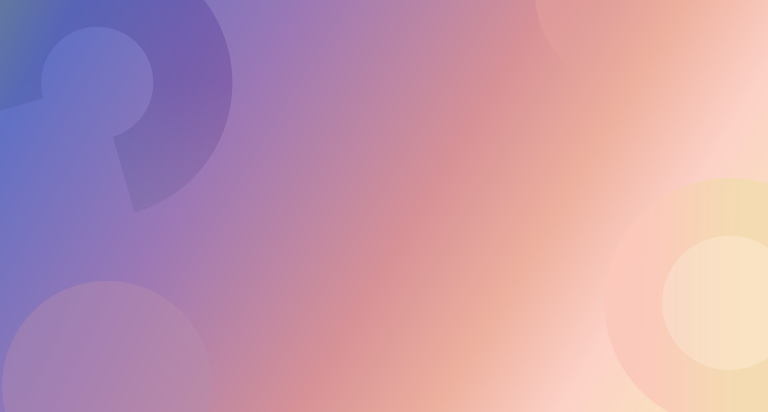
This background is drawn by a WebGL 1 fragment shader. Its source:

```glsl
precision highp float;
// Soft diagonal gradient from blue through rose to cream, overlaid with
// translucent discs and rings. Colour stops are blended along one slanted
// axis; the shapes are antialiased circle distances with their own tints.
uniform vec2 u_resolution;

// Coverage of a signed distance (negative inside), about one pixel soft
float cover(float dist) {
  return clamp(0.5 - dist * u_resolution.y, 0.0, 1.0);
}

float disc(vec2 p, vec2 center, float radius) {
  return cover(length(p - center) - radius);
}

float ring(vec2 p, vec2 center, float inner, float outer) {
  float d = length(p - center);
  return cover(max(d - outer, inner - d));
}

// Position of t between two stops
float ramp(float a, float b, float t) {
  return clamp((t - a) / (b - a), 0.0, 1.0);
}

vec3 diagonalGradient(float t) {
  vec3 c = mix(vec3(0.42, 0.50, 0.67), vec3(0.38, 0.44, 0.77), ramp(0.0, 0.16, t));
  c = mix(c, vec3(0.61, 0.47, 0.71), ramp(0.16, 0.63, t));
  c = mix(c, vec3(0.84, 0.57, 0.59), ramp(0.63, 1.135, t));
  c = mix(c, vec3(0.93, 0.69, 0.62), ramp(1.135, 1.42, t));
  c = mix(c, vec3(0.99, 0.82, 0.78), ramp(1.42, 1.68, t));
  return mix(c, vec3(0.98, 0.87, 0.75), ramp(1.68, 1.88, t));
}

void main() {
  // Units of canvas height, y running down from the top edge
  vec2 p = gl_FragCoord.xy / u_resolution.y;
  p.y = 1.0 - p.y;

  vec3 color = diagonalGradient(dot(p, vec2(0.855, 0.52)));

  // Upper left: dark ring with a quarter cut out toward the lower left
  vec2 ringCenter = vec2(0.236, 0.201);
  vec2 q = p - ringCenter;
  float gap = min(dot(q, vec2(0.276, 0.961)), dot(q, vec2(-0.961, 0.276)));
  float arc = ring(p, ringCenter, 0.136, 0.328) * cover(gap);
  vec3 shade = mix(vec3(0.92, 0.94, 0.93), vec3(0.87, 0.82, 0.93), ramp(0.0, 0.45, p.x));
  shade = mix(shade, vec3(0.92, 0.95, 0.95), ramp(0.2, 0.5, p.y));
  color *= mix(vec3(1.0), shade, arc);

  // Lower left: mauve disc
  vec3 mauve = mix(vec3(0.67, 0.53, 0.69), vec3(0.72, 0.55, 0.67), ramp(0.0, 0.5, p.x));
  color = mix(color, mauve, 0.5 * disc(p, vec2(0.260, 0.937), 0.255));

  // Top right: faint rose disc fading out to the right
  float fade = 1.0 - ramp(1.30, 1.50, p.x + 0.4 * p.y);
  color = mix(color, vec3(0.95, 0.69, 0.65), 0.3 * fade * disc(p, vec2(1.553, -0.024), 0.255));

  // Right: pink to yellow ring around a pale disc
  vec2 sunCenter = vec2(1.770, 0.735);
  float across = smoothstep(1.53, 1.83, p.x);
  vec3 sunRing = mix(vec3(0.985, 0.785, 0.73), vec3(0.955, 0.86, 0.69), across);
  vec3 sunCore = mix(vec3(0.98, 0.835, 0.775), vec3(0.975, 0.89, 0.76), across);
  color = mix(color, sunRing, 0.93 * disc(p, sunCenter, 0.303));
  color = mix(color, sunCore, disc(p, sunCenter, 0.163));

  gl_FragColor = vec4(color, 1.0);
}
```
